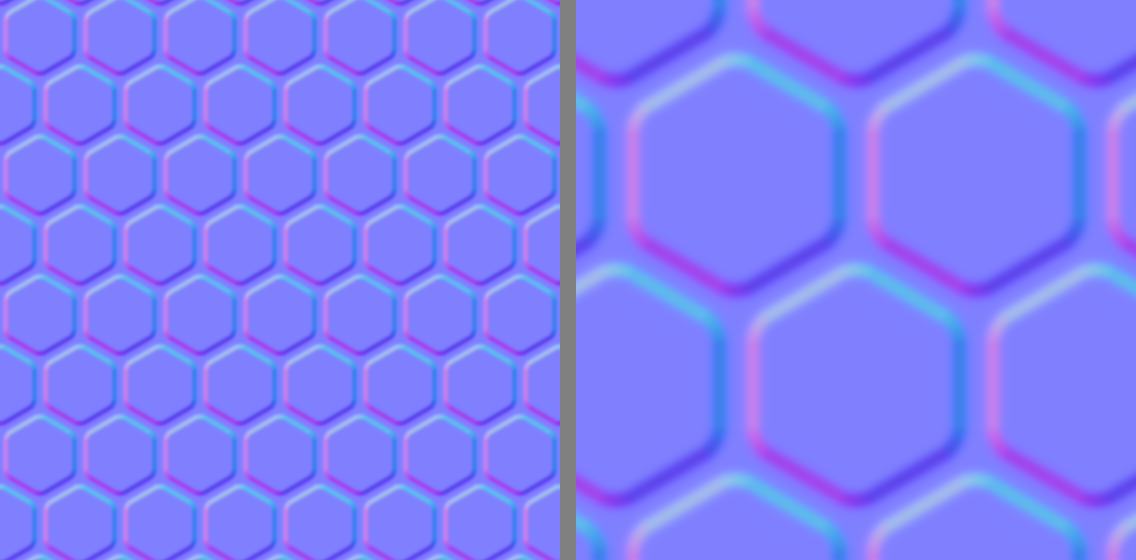
Left: the whole. Right: its middle third, enlarged.
A Shadertoy shader for this texture map:

```glsl
// Tangent-space normal map of rounded hexagon tiles with beveled rims, 7 across and 8 rows down.

const float ROW = 0.866; // row spacing for hexagons one unit apart

// Offset from the center of the nearest hexagon in a staggered lattice.
vec2 nearestCenter(vec2 p) {
    vec2 period = vec2(1.0, 2.0 * ROW);
    vec2 even = mod(p - vec2(0.0, 0.5 * ROW) + 0.5 * period, period) - 0.5 * period;
    vec2 odd = mod(p - vec2(0.5, 1.5 * ROW) + 0.5 * period, period) - 0.5 * period;
    return dot(even, even) < dot(odd, odd) ? even : odd;
}

// Outward direction in xy and signed distance in z; flat inside the core.
vec3 roundedHexagon(vec2 p, float apothem, float radius) {
    float sector = radians(60.0);
    float angle = round(atan(p.y, p.x) / sector) * sector;
    vec2 normal = vec2(cos(angle), sin(angle));
    vec2 tangent = vec2(-normal.y, normal.x);

    // Closest point on the side of the inner, sharp hexagon
    float core = apothem - radius;
    float along = dot(p, tangent);
    float halfSide = core * 0.57735;
    vec2 offset = vec2(max(dot(p, normal) - core, 0.0),
                       along - clamp(along, -halfSide, halfSide));
    float reach = length(offset);
    vec2 outward = (normal * offset.x + tangent * offset.y) / max(reach, 1e-4);
    return vec3(outward, reach - radius);
}

void mainImage(out vec4 fragColor, in vec2 fragCoord) {
    vec2 uv = fragCoord / iResolution.xy;
    vec2 p = nearestCenter(uv * vec2(7.0, 8.0 * ROW));
    vec3 hexagon = roundedHexagon(p, 0.431, 0.145);

    // Soft bevel slope centered on the rim, fading out on both sides
    float rim = hexagon.z / 0.035;
    float slope = 0.6 * exp(-rim * rim);
    vec3 normal = normalize(vec3(hexagon.xy * vec2(-slope, slope), 1.0));

    fragColor = vec4(0.5 + 0.5 * normal, 1.0);
}
```
